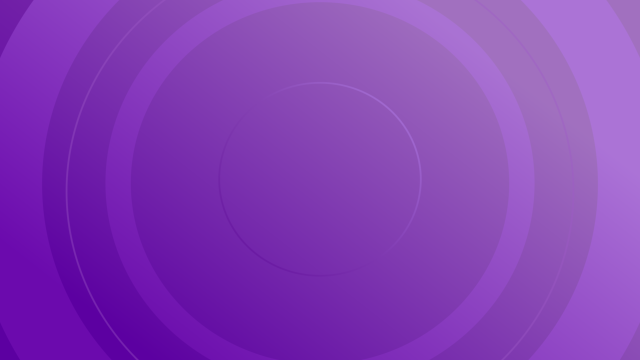
Reproduce this background procedurally as a WebGL 1 fragment shader.

```glsl
precision highp float;
// Violet backdrop of nested, slightly flattened discs and rings.
// A diagonal gradient runs from deep purple (lower left) to pale lilac
// (upper right); each ring is a distance function laid over it.

uniform vec2 u_resolution;

// Distance to a flattened circle centred at the given height
float ovalDistance(vec2 p, float centerY, float radius) {
  return length(vec2(p.x, (p.y - centerY) / 0.957)) - radius;
}

// Antialiased coverage of the inside of a shape
float fill(float d) {
  float pixel = 1.0 / u_resolution.y;
  return 1.0 - smoothstep(-0.75 * pixel, 0.75 * pixel, d);
}

// Thin soft line along the edge of a shape
float outline(float d, float halfWidth) {
  return fill(abs(d) - halfWidth);
}

void main() {
  // Centred coordinates, one unit is the canvas height
  vec2 p = (gl_FragCoord.xy - 0.5 * u_resolution) / u_resolution.y;

  // Diagonal ramps for the dark ground and the brighter bands
  float ramp = 0.55 + 0.50 * p.x + 0.64 * p.y;
  float t = clamp(ramp, 0.0, 1.0);
  vec3 ground = mix(vec3(0.36, 0.0, 0.63), vec3(0.63, 0.44, 0.75), t);
  vec3 band = mix(vec3(0.42, 0.04, 0.68), vec3(0.67, 0.45, 0.84), t);

  // Corners sink a little deeper on the left
  vec3 color = ground - vec3(0.04, 0.08, 0.03) * smoothstep(0.0, -0.8, p.x) * t * 2.0;

  // Wide outer band around the large disc
  color = mix(color, band, fill(ovalDistance(p, -0.028, 0.968)));
  color = mix(color, ground, fill(ovalDistance(p, -0.011, 0.772)));

  // Fine pale line inside the large disc
  float paleLine = outline(ovalDistance(p, -0.032, 0.704), 0.0025);
  color = mix(color, vec3(0.62, 0.35, 0.78), 0.38 * paleLine);

  // Narrow band around the central disc
  color = mix(color, mix(ground, band, 0.85), fill(ovalDistance(p, -0.009, 0.596)));
  color = mix(color, ground, fill(ovalDistance(p, -0.009, 0.5255)));

  // Innermost line: lit at the upper right, shaded at the lower left
  float innerLine = outline(ovalDistance(p, 0.002, 0.280), 0.0025);
  float light = dot(normalize(p + 1e-5), vec2(0.8, 0.6));
  vec3 tint = light > 0.0 ? vec3(0.06, 0.07, 0.09) : vec3(0.03, 0.04, 0.03);
  color += innerLine * light * tint;

  gl_FragColor = vec4(clamp(color, 0.0, 1.0), 1.0);
}
```
